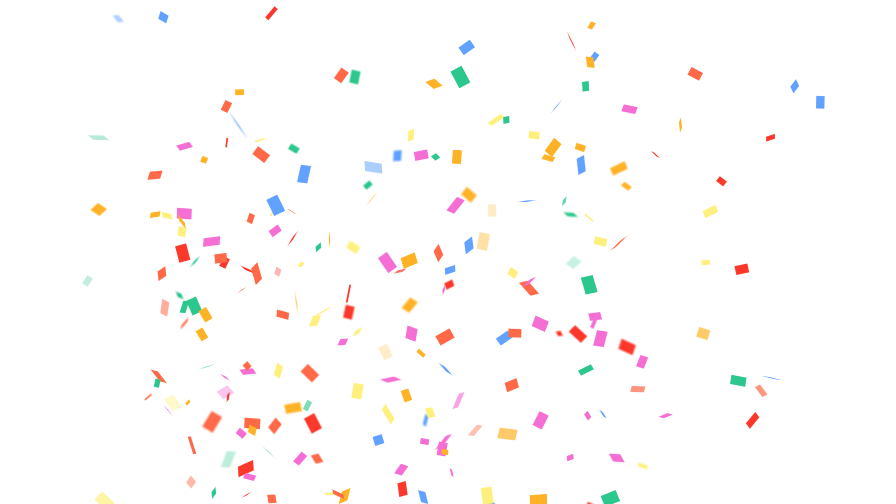
Write a WebGL 1 fragment shader that draws this pattern.

```glsl
precision highp float;
// Colourful paper confetti falling over white, sparse at the top and dense below.
// Each scrap is a rectangle spun, tilted and rolled in space, which projects to
// a parallelogram; a few scraps are out of focus or fading away.

uniform vec2 u_resolution;

#define COUNT 210
#define HALF_SIZE vec2(0.0178, 0.0118)
#define SCALE_RANGE vec2(0.45, 1.08)
#define SPAN_X vec2(0.08, 0.955)
#define LEFT_BIAS 1.25
#define FALL_BIAS 0.7
#define MIN_SQUASH 0.08
#define BLUR 0.006
#define BLUR_SHARE 0.25
#define FADE_SHARE 0.13

float hash(float id, float channel) {
    return fract(sin(id * 12.9898 + channel * 78.233) * 43758.5453);
}

vec3 paperColor(float pick) {
    if (pick < 0.11) return vec3(0.99, 0.22, 0.17);  // red
    if (pick < 0.26) return vec3(1.00, 0.41, 0.28);  // coral
    if (pick < 0.41) return vec3(1.00, 0.70, 0.15);  // orange
    if (pick < 0.58) return vec3(1.00, 0.94, 0.49);  // yellow
    if (pick < 0.72) return vec3(0.17, 0.78, 0.55);  // green
    if (pick < 0.86) return vec3(0.38, 0.63, 1.00);  // blue
    return vec3(0.96, 0.43, 0.83);                   // pink
}

// Scrap centre in units of canvas height
vec2 scrapCenter(float id, float aspect) {
    float across = pow(mix(hash(id, 1.0), hash(id, 2.0), 0.3), LEFT_BIAS);
    float drop = 1.02 * pow(hash(id, 3.0), FALL_BIAS);
    return vec2(mix(SPAN_X.x, SPAN_X.y, across) * aspect, 1.0 - drop);
}

// Coverage of a tilted rectangle; edge is the width of its soft border
float scrapCoverage(vec2 p, vec2 halfSize, float spin, float squash, float roll, float edge) {
    float cr = cos(roll), sr = sin(roll);
    float cs = cos(spin), ss = sin(spin);
    vec2 q = vec2(cr * p.x + sr * p.y, cr * p.y - sr * p.x);
    q.y /= squash;
    vec2 local = vec2(cs * q.x + ss * q.y, cs * q.y - ss * q.x);
    // Local gradients turn face coordinates back into canvas distances
    vec2 slope = vec2(length(vec2(cs, ss / squash)), length(vec2(ss, cs / squash)));
    vec2 inside = (halfSize - abs(local)) / slope;
    vec2 cover = smoothstep(-0.5 * edge, 0.5 * edge, inside);
    return cover.x * cover.y;
}

void main() {
    vec2 uv = gl_FragCoord.xy / u_resolution.y;
    float aspect = u_resolution.x / u_resolution.y;
    float pixel = 1.0 / u_resolution.y;
    float reach = length(HALF_SIZE) * SCALE_RANGE.y + BLUR + pixel;
    vec3 color = vec3(1.0);

    for (int i = 0; i < COUNT; i++) {
        float id = float(i) + 1.0;
        vec2 p = uv - scrapCenter(id, aspect);
        if (dot(p, p) > reach * reach) continue;

        // Size and attitude
        vec2 halfSize = HALF_SIZE * mix(SCALE_RANGE.x, SCALE_RANGE.y, hash(id, 4.0));
        float spin = 6.2832 * hash(id, 5.0);
        float roll = 6.2832 * hash(id, 6.0);
        float squash = max(MIN_SQUASH, abs(cos(3.1416 * hash(id, 7.0))));

        // Focus and fading
        float blurred = step(hash(id, 8.0), BLUR_SHARE);
        float edge = 1.3 * pixel + BLUR * blurred * hash(id, 9.0);
        float faded = step(hash(id, 10.0), FADE_SHARE);
        float alpha = mix(1.0, mix(0.2, 0.75, hash(id, 11.0)), faded);

        float cover = scrapCoverage(p, halfSize, spin, squash, roll, edge);
        color = mix(color, paperColor(hash(id, 12.0)), cover * alpha);
    }

    gl_FragColor = vec4(color, 1.0);
}
```
